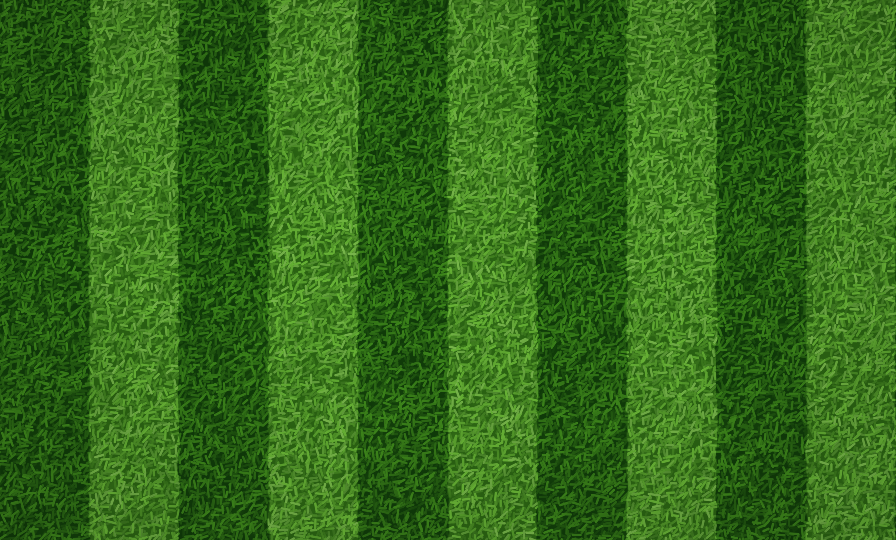
A WebGL 2 fragment shader for this texture:

```glsl
#version 300 es
precision highp float;

uniform vec2 u_resolution;
out vec4 fragColor;

#define STRIPES 10.0
#define BLADE_CELLS 150.0
#define BLADE_REACH 0.7
#define BLADE_RADIUS 0.2
#define LEAN 0.85
#define LEAN_SPREAD 2.4
#define EDGE_RAGGED 0.003
#define EDGE_SOFT 0.0012
#define CLUMP_AMOUNT 0.3
#define VIGNETTE 0.16

const vec3 DARK_ROOT = vec3(0.06, 0.22, 0.035);
const vec3 DARK_TIP = vec3(0.23, 0.50, 0.10);
const vec3 LIGHT_ROOT = vec3(0.16, 0.37, 0.07);
const vec3 LIGHT_TIP = vec3(0.39, 0.67, 0.20);
const vec3 DRY_TINT = vec3(0.06, 0.01, 0.08);

vec3 hash3(vec2 p) {
    vec3 q = fract(p.xyx * vec3(0.1031, 0.1030, 0.0973));
    q += dot(q, q.yxz + 33.33);
    return fract((q.xxy + q.yzz) * q.zyx);
}

float valueNoise(vec2 p) {
    vec2 cell = floor(p);
    vec2 f = fract(p);
    f = f * f * (3.0 - 2.0 * f);
    float low = mix(hash3(cell).x, hash3(cell + vec2(1, 0)).x, f.x);
    float high = mix(hash3(cell + vec2(0, 1)).x, hash3(cell + vec2(1, 1)).x, f.x);
    return mix(low, high, f.y);
}

float segmentDistance(vec2 p, vec2 halfAxis) {
    float along = clamp(dot(p, halfAxis) / dot(halfAxis, halfAxis), -1.0, 1.0);
    return length(p - halfAxis * along);
}

// One blade per cell; x is the brightness of the top blade, y its dryness
vec2 bladeLayer(vec2 p, float seed, float pixel) {
    vec2 home = floor(p);
    vec2 top = vec2(0.0);
    for (int j = -1; j <= 1; j++) {
        for (int i = -1; i <= 1; i++) {
            vec2 cell = home + vec2(i, j);
            vec3 place = hash3(cell + seed);
            vec3 look = hash3(cell + seed + 57.3);
            float angle = LEAN + (place.z - 0.5) * LEAN_SPREAD;
            vec2 halfAxis = vec2(cos(angle), sin(angle)) * BLADE_REACH * mix(0.6, 1.0, look.z);
            float d = segmentDistance(p - cell - place.xy, halfAxis);
            float cover = 1.0 - smoothstep(BLADE_RADIUS - 0.5 * pixel, BLADE_RADIUS + 0.5 * pixel, d);
            float shade = cover * mix(0.15, 1.0, look.x);
            if (shade > top.x) top = vec2(shade, look.y);
        }
    }
    return top;
}

void main() {
    vec2 uv = gl_FragCoord.xy / u_resolution;
    vec2 p = gl_FragCoord.xy / u_resolution.x;
    float pixel = BLADE_CELLS / u_resolution.x;

    // Two overlapping layers of blades
    vec2 blade = bladeLayer(p * BLADE_CELLS, 11.0, pixel);
    vec2 upper = bladeLayer(p * BLADE_CELLS + 0.47, 211.0, pixel);
    if (upper.x > blade.x) blade = upper;

    // Slanted clumps and broad unevenness
    vec2 slanted = vec2(p.x + p.y, 1.6 * (p.y - p.x)) + 4.0;
    float clump = 0.6 * valueNoise(slanted * 48.0) + 0.4 * valueNoise(slanted * 17.0) - 0.5;
    float tone = clamp(blade.x + CLUMP_AMOUNT * clump, 0.0, 1.0);

    // Mown stripes, dark first, with ragged borders
    float x = p.x + EDGE_RAGGED * (valueNoise(p * 130.0) - 0.5);
    float phase = fract(x * STRIPES * 0.5);
    float soft = EDGE_SOFT * STRIPES * 0.5;
    float light = smoothstep(0.5 - soft, 0.5 + soft, phase);
    light *= 1.0 - smoothstep(1.0 - soft, 1.0, phase);
    light *= step(0.5 / STRIPES, x);

    vec3 dark = mix(DARK_ROOT, DARK_TIP, tone);
    vec3 bright = mix(LIGHT_ROOT, LIGHT_TIP, tone);
    bright += DRY_TINT * smoothstep(0.55, 0.9, blade.y) * tone;
    vec3 color = mix(dark, bright, light);

    // Gentle fall-off towards the corners
    vec2 fromCentre = uv - 0.5;
    color *= 1.04 - VIGNETTE * 2.0 * dot(fromCentre, fromCentre);
    fragColor = vec4(color, 1.0);
}
```
